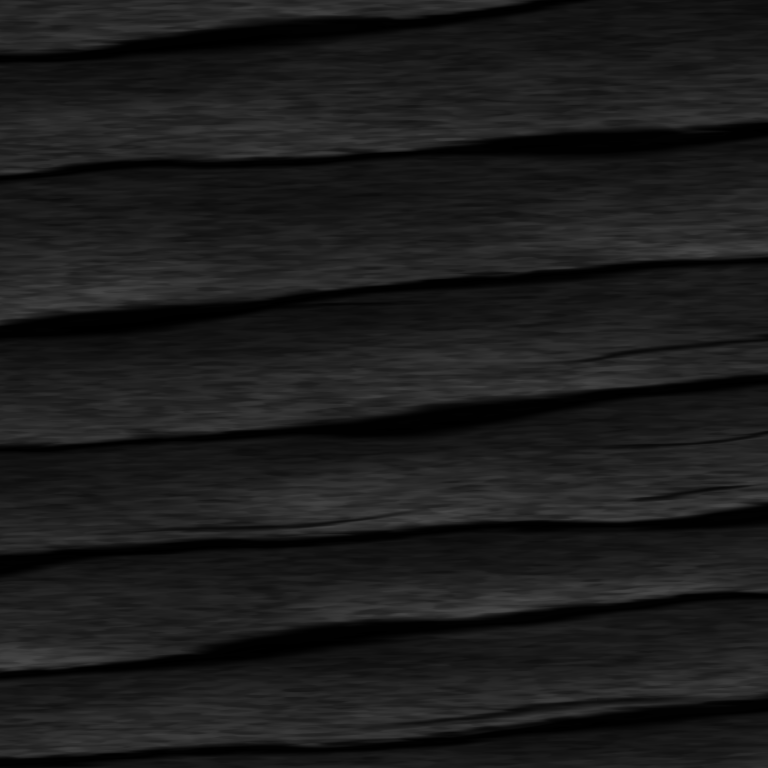
A Shadertoy shader for this texture:

```glsl
// Charred dark wood: sloping boards of grain that fade from pale to dark,
// split by tapering black cracks, and covered with fine level fibres.
// Cracks are layered sines; fibres are stretched, smoothed cellular noise.

#define SLOPE 0.085          // rise of the cracks across the canvas
#define PALE_TONE 0.192      // grey just above a crack
#define DARK_TONE 0.078      // grey just below a crack
#define FIBRE_CONTRAST 0.95
#define PATCH_CONTRAST 0.55
#define CRACK_MIN 0.003      // half thickness of cracks
#define CRACK_SWELL 0.017    // extra half thickness where they open
#define CRACK_SOFTNESS 0.007
#define SPLIT_COUNT 9        // short hairline splits

float hash1(float n) {
    return fract(sin(n * 78.233 + 3.7) * 4375.85);
}

vec2 hash2(vec2 cell) {
    vec3 q = fract(vec3(cell.xyx) * vec3(0.1031, 0.1030, 0.0973));
    q += dot(q, q.yzx + 33.33);
    return fract((q.xx + q.yz) * q.zy);
}

// Cellular noise: random cell values blended by distance to their points
float cellNoise(vec2 p) {
    vec2 cell = floor(p), local = p - cell;
    float sum = 0.0, total = 0.0;
    for (int y = -1; y <= 1; y++)
    for (int x = -1; x <= 1; x++) {
        vec2 offset = vec2(x, y);
        vec2 point = hash2(cell + offset + 200.0);
        vec2 away = offset + point - local;
        float weight = exp(-5.0 * dot(away, away));
        sum += weight * hash2(cell + offset + 571.0).x;
        total += weight;
    }
    return sum / total;
}

// Height of crack number i; the spacing widens upwards
float crackHeight(float i, float x) {
    float base = -0.10 + 0.10 * i + 0.007 * i * i;
    return base + 0.03 * (hash1(i) - 0.5) + SLOPE * x
         + 0.011 * sin(4.0 * x + 2.3 * i) + 0.003 * sin(13.0 * x + 4.1 * i);
}

// Half thickness of crack number i, opening and closing along its length
float crackWidth(float i, float x) {
    float wave = 0.5 + 0.35 * sin(5.2 * x + 2.7 * i)
               + 0.15 * sin(12.0 * x + 5.0 * i);
    return CRACK_MIN + CRACK_SWELL * wave * wave * wave;
}

// Darkness of the short splits, strongest in the lower half
float splits(vec2 p) {
    float dark = 0.0;
    for (int j = 0; j < SPLIT_COUNT; j++) {
        float k = float(j);
        vec2 centre = vec2(hash1(k + 20.0), (k + hash1(k + 40.0)) / 14.0);
        vec2 q = p - centre;
        float t = abs(q.x) / (0.10 + 0.20 * hash1(k + 60.0));
        float d = abs(q.y - SLOPE * q.x - 0.005 * sin(13.0 * q.x + k));
        float width = 0.004 + 0.005 * hash1(k + 80.0) * max(1.0 - t, 0.0);
        float line = 1.0 - smoothstep(0.0, width, d);
        dark = max(dark, line * (1.0 - smoothstep(0.4, 1.0, t)));
    }
    return dark;
}

void mainImage(out vec4 fragColor, in vec2 fragCoord) {
    vec2 p = fragCoord / iResolution.y;

    // Fibres lie nearly level, patches follow the cracks
    vec2 level = vec2(p.x, p.y - 0.02 * p.x);
    vec2 sloped = vec2(p.x, p.y - SLOPE * p.x);
    float fine = cellNoise(level * vec2(24.0, 250.0)) - 0.5;
    float thin = cellNoise(level * vec2(46.0, 330.0) + 37.0) - 0.5;
    float broad = cellNoise(level * vec2(9.0, 95.0) + 71.0) - 0.5;
    float patches = cellNoise(sloped * vec2(3.0, 15.0) + 13.0) - 0.5;
    float fibre = 0.5 * fine + 0.35 * thin + 0.3 * broad;

    // Ragged edges come from shifting the cracks by the fibres
    vec2 ragged = p + vec2(0.0, 0.006 * broad + 0.003 * fine);

    // Find the cracks bounding this board and the darkness of the cracks
    float below = -0.4, above = 1.5, crack = 0.0;
    for (int n = -1; n <= 8; n++) {
        float i = float(n);
        float height = crackHeight(i, p.x);
        float width = crackWidth(i, p.x);
        float d = ragged.y - height;
        if (d > 0.0) below = max(below, height);
        else above = min(above, height);
        float edge = abs(d - 0.2 * width);
        float core = 1.0 - smoothstep(0.5 * width, width + CRACK_SOFTNESS, edge);
        crack = max(crack, core);
    }

    // Each board fades from pale at its foot to dark under the next crack
    float rise = clamp((ragged.y - below) / (above - below), 0.0, 1.0);
    float tone = mix(PALE_TONE, DARK_TONE, smoothstep(-0.1, 1.0, rise));
    tone *= 1.0 + PATCH_CONTRAST * patches;
    tone *= 1.0 + FIBRE_CONTRAST * fibre;
    tone *= 1.0 - 0.7 * splits(ragged);
    tone *= 1.0 - 0.97 * crack;

    fragColor = vec4(vec3(clamp(tone, 0.0, 1.0)), 1.0);
}
```
